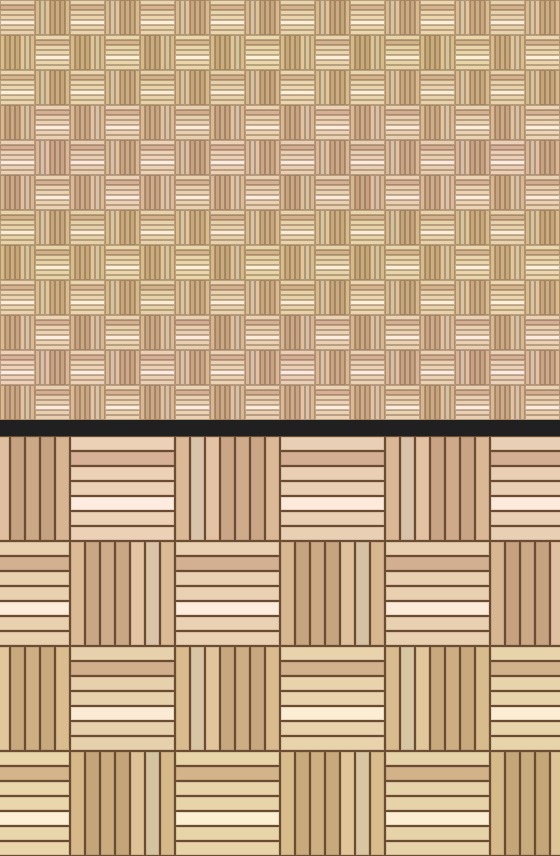
Top, the full canvas; bottom, a detail of the centre.
Give the GLSL for this pattern, as a Shadertoy shader.

```glsl
// Basket-weave parquet: square blocks of seven wooden slats, alternately laid flat and upright.

const vec2 BLOCKS = vec2(16.0, 12.0);   // repeats across and down
const float SLATS = 7.0;
const float LINE_WIDTH = 0.022;         // in block widths
const float TAU = 6.2831853;

const vec3 LINE_COLOR = vec3(0.42, 0.30, 0.20);
const vec3 CREAM = vec3(0.915, 0.825, 0.690);
const vec3 IVORY = vec3(0.995, 0.930, 0.850);
const vec3 ROSE_TAN = vec3(0.830, 0.695, 0.565);
const vec3 HONEY = vec3(0.850, 0.725, 0.565);
const vec3 ASH = vec3(0.840, 0.765, 0.645);
const vec3 PEACH = vec3(0.885, 0.765, 0.620);
const vec3 BROWN = vec3(0.780, 0.650, 0.500);

float hash(vec2 p) {
    vec3 q = fract(vec3(p.xyx) * 0.1031);
    q += dot(q, q.yzx + 33.33);
    return fract((q.x + q.y) * q.z);
}

// Share of a pixel covered by a line whose centre is dist away
float lineCoverage(float dist, float width, float pixel) {
    float upper = min(dist + 0.5 * pixel, 0.5 * width);
    float lower = max(dist - 0.5 * pixel, -0.5 * width);
    return max(upper - lower, 0.0) / pixel;
}

float edgeDistance(float x) {
    return abs(x - round(x));
}

// Slats counted from the top
vec3 flatSlat(float index) {
    if (index == 1.0) return ROSE_TAN;
    if (index == 4.0) return IVORY;
    return CREAM;
}

// Slats counted from the left
vec3 uprightSlat(float index) {
    if (index == 1.0) return ASH;
    if (index == 2.0) return PEACH;
    if (index == 3.0 || index == 5.0) return BROWN;
    if (index == 4.0) return mix(BROWN, HONEY, 0.3);
    return HONEY;
}

// Slow drift from yellowish to pinkish down the rows, plus a little per block
vec3 woodTint(vec2 block) {
    float drift = cos(TAU * (block.y - 1.0) * 2.0 / BLOCKS.y);
    float warmth = drift + 0.7 * (hash(block) - 0.5);
    float shade = 0.018 * (hash(block + 41.0) - 0.5);
    return vec3(-0.004, 0.008, -0.020) * warmth + shade;
}

void mainImage(out vec4 fragColor, in vec2 fragCoord) {
    vec2 uv = fragCoord / iResolution.xy;
    vec2 grid = vec2(uv.x, 1.0 - uv.y) * BLOCKS;
    vec2 pixel = BLOCKS / iResolution.xy;
    vec2 block = mod(floor(grid), BLOCKS);
    vec2 local = fract(grid);

    // Lay the slats; upright blocks are mirrored on odd rows
    bool upright = mod(block.x + block.y, 2.0) > 0.5;
    float along = (upright ? local.x : local.y) * SLATS;
    float index = min(floor(along), SLATS - 1.0);
    bool mirrored = mod(block.y, 2.0) > 0.5;
    float uprightIndex = mirrored ? SLATS - 1.0 - index : index;
    vec3 color = upright ? uprightSlat(uprightIndex) : flatSlat(index);
    color += woodTint(block);

    // Gaps between slats and around each block
    float slatPixel = upright ? pixel.x : pixel.y;
    float gap = lineCoverage(edgeDistance(along) / SLATS, LINE_WIDTH, slatPixel);
    float sides = lineCoverage(edgeDistance(local.x), LINE_WIDTH, pixel.x);
    float ends = lineCoverage(edgeDistance(local.y), LINE_WIDTH, pixel.y);
    color = mix(color, LINE_COLOR, max(gap, max(sides, ends)));

    fragColor = vec4(color, 1.0);
}
```
